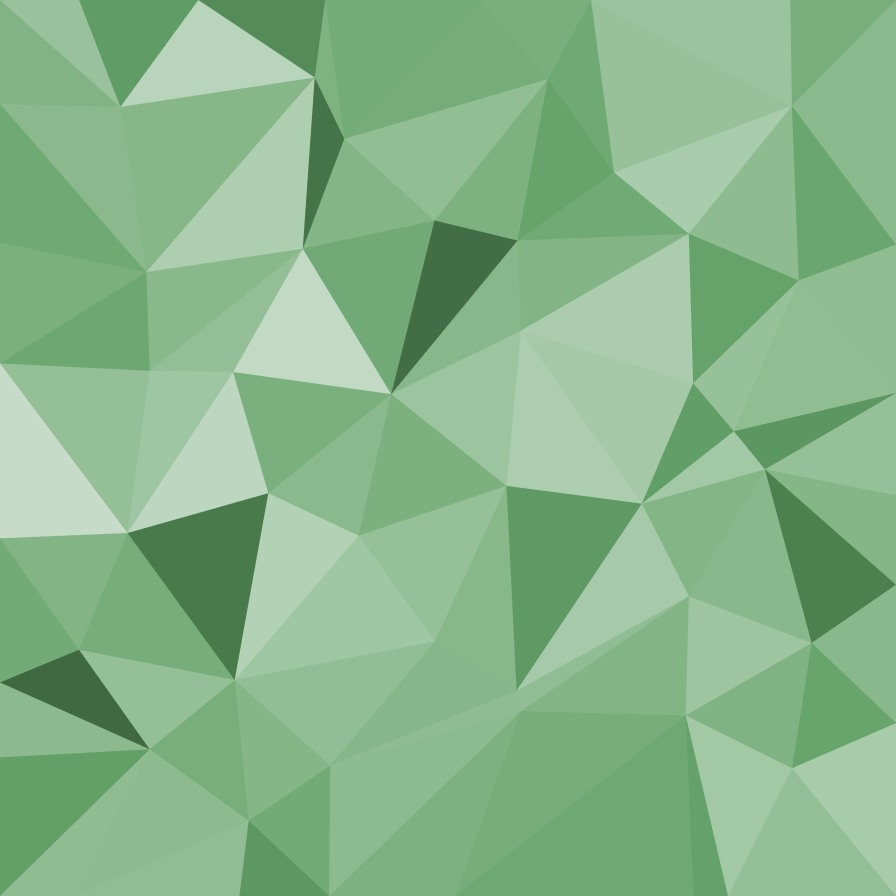
This background is drawn by a WebGL 2 fragment shader. Its source:

```glsl
#version 300 es
precision highp float;
// Low-poly mosaic of flat green facets, from near-black green to pale mint.
// A jittered vertex grid is split into triangles along the better diagonal of
// each quad; every facet takes an evenly spread, shuffled tone from a ramp.

uniform vec2 u_resolution;
out vec4 fragColor;

const float GRID = 7.0; // quads per canvas side

vec2 hash2(ivec2 cell) {
    uvec2 h = uvec2(cell + 64) * uvec2(1597u, 3643u);
    h = (h.x ^ h.y) * uvec2(747796u, 289133u) + uvec2(9176u, 51787u);
    h = (h ^ (h >> 15u)) * 277803u;
    h = (h ^ (h >> 13u)) * 668265u;
    h ^= h >> 16u;
    return vec2(h & 65535u) / 65535.0;
}

// Jittered grid point; points on the border slide only along it.
vec2 vertex(ivec2 id) {
    vec2 base = vec2(id);
    vec2 inside = step(0.5, base) * step(base, vec2(GRID - 0.5));
    return base + (hash2(id) - 0.5) * 0.92 * inside;
}

float cross2(vec2 a, vec2 b) {
    return a.x * b.y - a.y * b.x;
}

float signedArea(vec2 a, vec2 b, vec2 c) {
    return cross2(b - a, c - a);
}

// Signed distance to the line a-b, positive on its right side.
float edgeDistance(vec2 p, vec2 a, vec2 b) {
    return cross2(p - a, normalize(b - a));
}

// Antialiased coverage of a counter-clockwise triangle.
float coverage(vec2 p, vec2 a, vec2 b, vec2 c, float pixel) {
    float d = max(edgeDistance(p, a, b),
                  max(edgeDistance(p, b, c), edgeDistance(p, c, a)));
    return clamp(0.5 - d / pixel, 0.0, 1.0);
}

// Tone ramp: rgb, with the cumulative share of facets in alpha.
vec3 tone(float t) {
    const vec4 ramp[9] = vec4[9](
        vec4(0.25, 0.41, 0.26, 0.00),
        vec4(0.30, 0.50, 0.31, 0.04),
        vec4(0.36, 0.59, 0.38, 0.06),
        vec4(0.40, 0.64, 0.42, 0.13),
        vec4(0.43, 0.66, 0.45, 0.20),
        vec4(0.51, 0.705, 0.52, 0.43),
        vec4(0.59, 0.755, 0.60, 0.79),
        vec4(0.68, 0.81, 0.69, 0.95),
        vec4(0.78, 0.86, 0.79, 1.00));
    vec3 color = ramp[0].rgb;
    for (int i = 1; i < 9; i++) {
        float blend = (t - ramp[i - 1].a) / (ramp[i].a - ramp[i - 1].a);
        color = mix(color, ramp[i].rgb, clamp(blend, 0.0, 1.0));
    }
    return color;
}

// Cubing modulo the prime 101 shuffles the facets without repeating a tone.
vec3 facetColor(ivec2 cell, int part) {
    int k = (2 * (cell.x + int(GRID) * cell.y) + part + 131) % 101;
    return tone(float((k * k * k * 37 + 58) % 101) / 100.0);
}

void main() {
    vec2 p = gl_FragCoord.xy / u_resolution * GRID;
    float pixel = GRID / min(u_resolution.x, u_resolution.y);
    ivec2 home = ivec2(floor(p));
    vec4 sum = vec4(0.0);

    // Jitter can push a quad at most one cell away from its own.
    for (int y = -1; y <= 1; y++) {
        for (int x = -1; x <= 1; x++) {
            ivec2 cell = home + ivec2(x, y);
            vec2 a = vertex(cell);
            vec2 b = vertex(cell + ivec2(1, 0));
            vec2 c = vertex(cell + ivec2(1, 1));
            vec2 d = vertex(cell + ivec2(0, 1));

            // Split where the smaller triangle is largest; this also
            // keeps the diagonal inside a concave quad.
            float splitAC = min(signedArea(a, b, c), signedArea(a, c, d));
            float splitBD = min(signedArea(a, b, d), signedArea(b, c, d));
            bool useAC = splitAC > splitBD;

            float first = coverage(p, a, b, useAC ? c : d, pixel);
            float second = coverage(p, useAC ? a : b, c, d, pixel);
            sum += first * vec4(facetColor(cell, 0), 1.0);
            sum += second * vec4(facetColor(cell, 1), 1.0);
        }
    }
    fragColor = vec4(sum.rgb / max(sum.a, 0.0001), 1.0);
}
```
